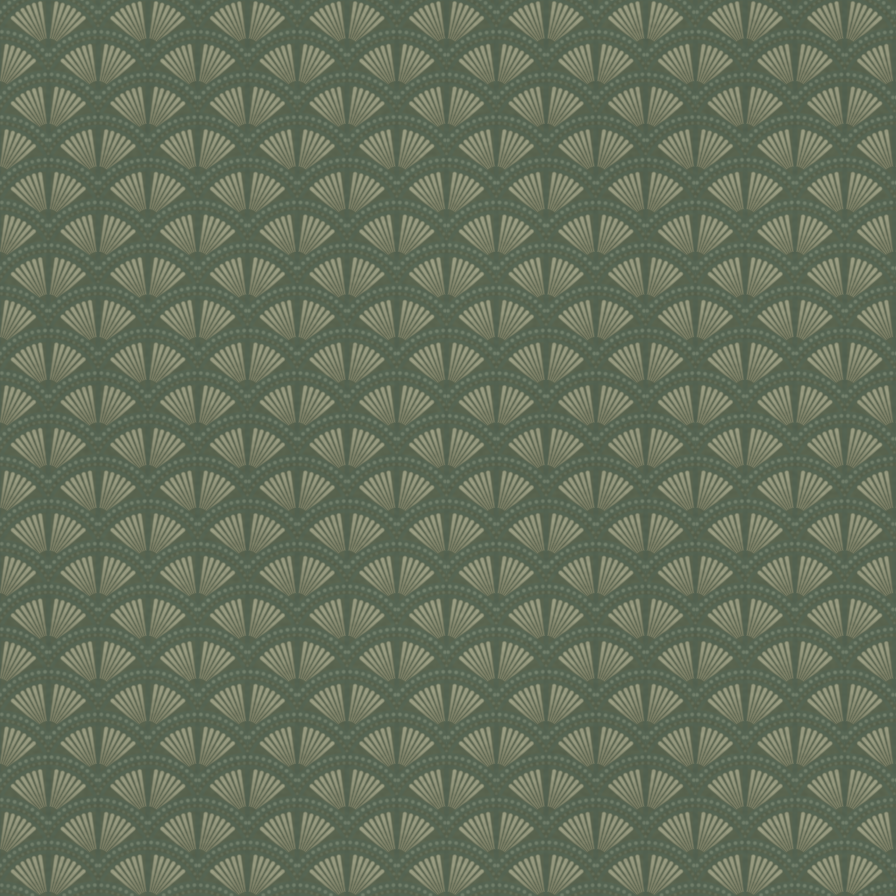
A Shadertoy shader for this pattern:

```glsl
// Staggered overlapping scales, each holding a split fan of rays under a dotted arch.

const float COLUMNS = 9.0;
const float ROWS = 21.0;
const float ROW_STEP = COLUMNS / ROWS;   // row height in column widths
const float ROW_PHASE = 0.805;           // height of the lowest fan base, in rows
const float SCALE_RADIUS = 0.665;
const float FAN_RADIUS = 0.505;

const vec3 GROUND = vec3(0.335, 0.395, 0.325);
const vec3 SHADE  = vec3(0.355, 0.385, 0.295);
const vec3 BEAD   = vec3(0.455, 0.505, 0.425);
const vec3 RAY_LOW = vec3(0.49, 0.50, 0.40);
const vec3 RAY_TIP = vec3(0.60, 0.61, 0.505);

vec2 hashGradient(vec2 cell) {
    vec2 h = vec2(dot(cell, vec2(127.1, 311.7)), dot(cell, vec2(269.5, 183.3)));
    return 2.0 * fract(sin(h) * 43758.5) - 1.0;
}

float gradientNoise(vec2 p) {
    vec2 i = floor(p), f = fract(p);
    vec2 u = f * f * (3.0 - 2.0 * f);
    vec2 e = vec2(1.0, 0.0);
    float low  = mix(dot(hashGradient(i), f),
                     dot(hashGradient(i + e.xy), f - e.xy), u.x);
    float high = mix(dot(hashGradient(i + e.yx), f - e.yx),
                     dot(hashGradient(i + e.xx), f - e.xx), u.x);
    return mix(low, high, u.y);
}

float fill(float dist, float soft) {
    return smoothstep(soft, -soft, dist);
}

// Distance to beads spaced by angle along an arc
float beadArc(float r, float angle, float arcRadius, float angleStep, float beadRadius) {
    float along = (fract(angle / angleStep) - 0.5) * angleStep * arcRadius;
    return length(vec2(along, r - arcRadius)) - beadRadius;
}

// Distance to tapering rays mirrored about the vertical axis
float fanRays(float r, float angle, float firstAngle, float angleStep, float count) {
    float side = abs(angle);
    float index = clamp(round((side - firstAngle) / angleStep), 0.0, count - 1.0);
    float across = abs(side - firstAngle - index * angleStep) * r;
    float halfWidth = 0.002 + 0.036 * r;
    float tip = length(vec2(across, max(r - FAN_RADIUS + halfWidth, 0.0))) - halfWidth;
    return max(tip, 0.13 - r);
}

// Colour of one scale; p is measured from its fan base
vec3 scaleColor(vec2 p, float soft) {
    float r = length(p);
    float angle = atan(p.x, p.y);
    vec3 col = GROUND;

    // Dim fan bed and central stem
    col = mix(col, SHADE, 0.6 * fill(r - FAN_RADIUS, soft));
    col = mix(col, GROUND * 0.97, fill(abs(p.x) - 0.025, soft));

    // Arch: dark studs, then a row of pale beads
    col = mix(col, SHADE * 0.96, 0.75 * fill(abs(r - 0.562) - 0.018, soft));
    col = mix(col, BEAD, 0.45 * fill(beadArc(r, angle, 0.562, 0.105, 0.014), soft));
    col = mix(col, BEAD, 0.9 * fill(beadArc(r, angle, 0.622, 0.105, 0.018), soft));

    // Fan
    vec3 rayColor = mix(RAY_LOW, RAY_TIP, smoothstep(0.15, 0.45, r));
    return mix(col, rayColor, fill(fanRays(r, angle, 0.17, 0.13, 6.0), soft));
}

// Offset from the nearest fan base in a given row
vec2 fromBase(vec2 p, float row) {
    float shift = 0.5 * mod(row, 2.0);
    return vec2(fract(p.x - shift + 0.5) - 0.5, p.y - row * ROW_STEP);
}

void mainImage(out vec4 fragColor, in vec2 fragCoord) {
    vec2 uv = fragCoord / iResolution.y;
    vec2 p = uv * COLUMNS + vec2(0.015, -ROW_PHASE * ROW_STEP);
    float soft = max(0.8 * COLUMNS / iResolution.y, 0.012);

    // Lower scales lie over the ones above
    float row = floor(p.y / ROW_STEP);
    vec3 col = GROUND;
    for (int i = 0; i < 2; i++) {
        vec2 q = fromBase(p, row - float(i));
        col = mix(col, scaleColor(q, soft), fill(length(q) - SCALE_RADIUS, soft));
    }

    // Uneven print and fine cloth grain
    float fade = gradientNoise(uv * 5.0);
    float grain = gradientNoise(uv * vec2(150.0, 190.0));
    col *= 1.0 + 0.03 * fade + 0.06 * grain;

    fragColor = vec4(col, 1.0);
}
```
